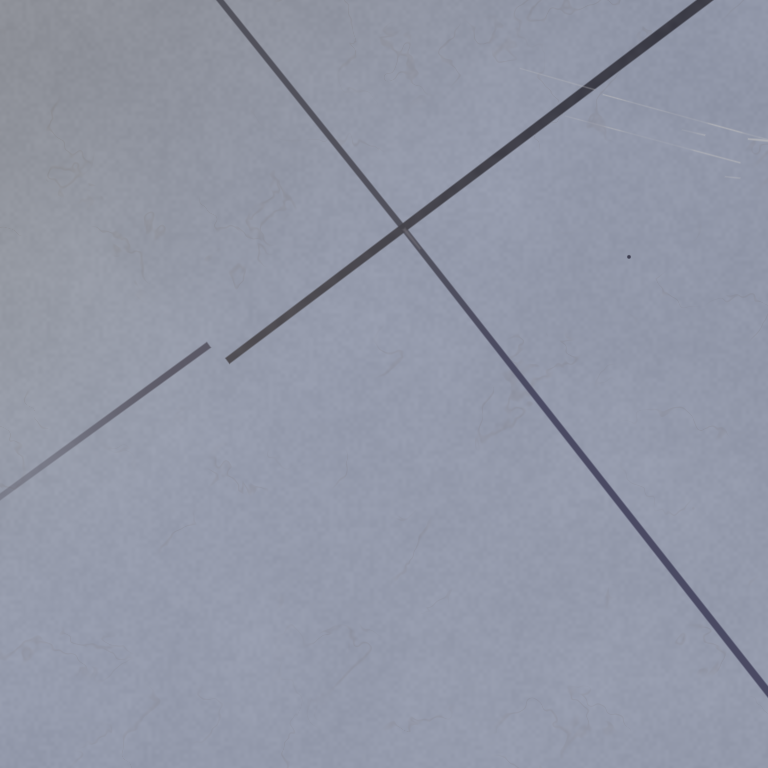
A WebGL 2 fragment shader for this texture:

```glsl
#version 300 es
precision highp float;
// Blue-grey stone tiles with dark diagonal joints, faint veins and pale scratches.
uniform vec2 u_resolution;
out vec4 fragColor;

float hash(vec2 p) {
  vec3 q = fract(p.xyx * vec3(0.1031, 0.103, 0.0973));
  q += dot(q, q.yzx + 33.33);
  return fract((q.x + q.y) * q.z);
}

float noise(vec2 p) {
  vec2 i = floor(p), f = fract(p);
  f = f * f * (3.0 - 2.0 * f);
  return mix(mix(hash(i), hash(i + vec2(1, 0)), f.x),
             mix(hash(i + vec2(0, 1)), hash(i + vec2(1, 1)), f.x), f.y);
}

float fbm(vec2 p) {
  float sum = 0.0, amp = 0.5;
  for (int i = 0; i < 4; i++) {
    sum += amp * noise(p);
    p = mat2(1.6, 1.2, -1.2, 1.6) * p + 7.3;
    amp *= 0.5;
  }
  return sum;
}

// Flat-ended strip from a to b; the half width runs from wa to wb.
float strip(vec2 p, vec2 a, vec2 b, float wa, float wb, float soft) {
  vec2 d = b - a;
  float len = length(d);
  d /= len;
  float along = dot(p - a, d);
  float across = abs(dot(p - a, vec2(-d.y, d.x)));
  float w = mix(wa, wb, clamp(along / len, 0.0, 1.0));
  float dist = max(across - w, max(-along, along - len));
  return 1.0 - smoothstep(-soft, soft, dist);
}

// Thin pale scratch, broken up along its length.
float scratch(vec2 p, vec2 a, vec2 b) {
  float wear = 0.35 + 0.65 * smoothstep(0.25, 0.65, noise(p * vec2(45.0, 20.0)));
  return wear * strip(p, a, b, 0.0006, 0.0009, 0.0014);
}

void main() {
  vec2 uv = gl_FragCoord.xy / u_resolution;
  float soft = max(0.0014, 0.8 / u_resolution.y);

  // Stone: neutral grey at the upper left, bluer towards the lower right
  vec3 greyStone = vec3(0.545, 0.555, 0.585), blueStone = vec3(0.582, 0.606, 0.675);
  float blueness = smoothstep(-0.1, 0.75, uv.x * 0.75 + (1.0 - uv.y) * 0.8);
  vec3 col = mix(greyStone, blueStone, blueness);
  col += vec3(0.025, 0.025, 0.015) * exp(-dot(uv - vec2(0.0, 0.58), uv - vec2(0.0, 0.58)) * 14.0);
  col -= 0.014 * smoothstep(0.6, 1.0, uv.x) * smoothstep(0.35, 0.7, uv.y);

  // Mottling and fine grain
  col += 0.03 * (fbm(uv * 9.0) - 0.47);
  col += 0.022 * (noise(uv * 190.0) - 0.5) + 0.012 * (noise(uv * 70.0 + 31.0) - 0.5);

  // Hairline veins in sparse patches
  vec2 warped = uv * 11.0 + 1.5 * fbm(uv * 14.0 + 4.0);
  float vein = 1.0 - smoothstep(0.0, 0.022, abs(fbm(warped) - 0.48));
  col -= vec3(0.014, 0.022, 0.032) * vein * smoothstep(0.52, 0.72, noise(uv * 13.0 + 19.0));

  // Left joint, fading out towards the edge of the canvas
  float leftJoint = strip(uv, vec2(-0.03, 0.331), vec2(0.272, 0.551), 0.0036, 0.0045, soft);
  col = mix(col, vec3(0.33, 0.32, 0.37), leftJoint * mix(0.4, 0.9, smoothstep(0.0, 0.25, uv.x)));

  // Thin joint, bluer below the crossing
  vec2 crossing = vec2(0.525, 0.703);
  float thin = strip(uv, vec2(0.2702, 1.02), crossing, 0.0038, 0.0038, soft);
  thin = max(thin, strip(uv, crossing, vec2(1.03, 0.061), 0.0036, 0.0048, soft));
  vec3 thinCol = mix(vec3(0.27, 0.27, 0.37), vec3(0.30, 0.30, 0.34), smoothstep(0.45, 0.75, uv.y));
  col = mix(col, thinCol, thin * 0.94);

  // Wide joint, broader and darker towards the upper right
  float wide = strip(uv, vec2(0.296, 0.530), vec2(0.9445, 1.02), 0.0046, 0.0068, soft);
  vec3 wideCol = mix(vec3(0.30, 0.29, 0.31), vec3(0.22, 0.22, 0.26), smoothstep(0.3, 0.8, uv.x));
  col = mix(col, wideCol + 0.03 * (noise(uv * 90.0) - 0.5), wide * 0.96);

  // Pale dust where the joints cross
  float dust = strip(uv, vec2(0.526, 0.702), vec2(0.547, 0.676), 0.002, 0.001, 0.002);
  col = mix(col, vec3(0.46, 0.45, 0.48), dust * 0.6);

  // Scratches at the upper right
  float marks = scratch(uv, vec2(0.677, 0.911), vec2(0.775, 0.883)) * 0.5;
  marks = max(marks, scratch(uv, vec2(0.785, 0.877), vec2(1.0, 0.818)));
  marks = max(marks, scratch(uv, vec2(0.736, 0.849), vec2(0.964, 0.788)) * 0.8);
  marks = max(marks, scratch(uv, vec2(0.888, 0.831), vec2(0.918, 0.824)));
  marks = max(marks, strip(uv, vec2(0.974, 0.819), vec2(1.01, 0.816), 0.001, 0.0018, 0.0014));
  marks = max(marks, scratch(uv, vec2(0.944, 0.770), vec2(0.964, 0.768)) * 0.6);
  col = mix(col, vec3(0.72, 0.72, 0.73), marks * 0.75);

  // Small dark speck
  float speck = 1.0 - smoothstep(0.0012, 0.0035, distance(uv, vec2(0.819, 0.6655)));
  col = mix(col, vec3(0.2, 0.2, 0.27), speck * 0.9);

  fragColor = vec4(col, 1.0);
}
```
